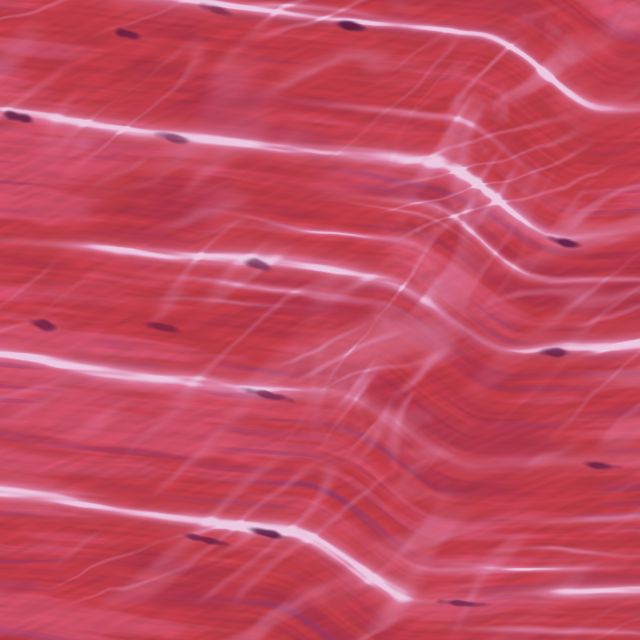
Give the GLSL for this texture, as a WebGL 2 fragment shader.

```glsl
#version 300 es
precision highp float;
// Stained muscle tissue: wavy red fibres, pale gaps, fine wrinkles and dark nuclei.

#define DEEP vec3(0.69, 0.205, 0.29)
#define RED vec3(0.75, 0.23, 0.28)
#define ROSE vec3(0.80, 0.30, 0.40)
#define PINK vec3(0.87, 0.52, 0.67)
#define PALE vec3(0.94, 0.82, 0.91)
#define VIOLET vec3(0.55, 0.21, 0.42)
#define NUCLEUS vec3(0.34, 0.09, 0.26)
#define GAPS 5
#define STRANDS 26
#define NUCLEI 15
#define WRINKLE_GAIN 0.55
#define GRAIN_GAIN 0.09

uniform vec2 u_resolution;
out vec4 fragColor;

float hash(vec2 p) {
    vec3 q = fract(p.xyx * 0.1031);
    q += dot(q, q.yzx + 33.33);
    return fract((q.x + q.y) * q.z);
}

float noise(vec2 p) {
    vec2 i = floor(p), f = fract(p);
    f = f * f * (3.0 - 2.0 * f);
    return mix(mix(hash(i), hash(i + vec2(1, 0)), f.x),
               mix(hash(i + vec2(0, 1)), hash(i + vec2(1, 1)), f.x), f.y);
}

float fbm(vec2 p) {
    float sum = 0.0, amp = 0.53;
    for (int i = 0; i < 4; i++) {
        sum += amp * noise(p);
        p = p * 2.03 + 17.3;
        amp *= 0.5;
    }
    return sum;
}

float bell(float x) { return exp(-x * x); }

// Line where the fibres buckle, leaning right with height
float kinkX(float y) { return 0.5 + 0.4 * y; }

// Height of a fibre relative to its left end
float flow(vec2 p) {
    float k = p.x - kinkX(p.y);
    return -0.1 * p.x - 0.1 * smoothstep(-0.13, 0.15, k) + 0.12 * max(k - 0.1, 0.0);
}

float gapHeight(float i, float x) {
    float jitter = 0.03 * (hash(vec2(i, 7.0)) - 0.5);
    return 0.225 + 0.2 * i + jitter + 0.035 * (noise(vec2(x * 4.5, i * 9.0 + 3.0)) - 0.5);
}

// Thin creases along a slanted direction
float creases(vec2 p, float slope, vec2 scale, float seed) {
    float bend = 0.07 * fbm(p * 5.0 + seed);
    vec2 q = vec2(p.x, p.y - slope * p.x + bend) * scale + seed;
    float ridge = 1.0 - abs(2.0 * noise(q) - 1.0);
    float patches = smoothstep(0.42, 0.75, noise(p * vec2(6.0, 9.0) + seed * 2.0));
    return smoothstep(0.76, 1.0, ridge) * patches;
}

void main() {
    vec2 p = gl_FragCoord.xy / u_resolution;
    vec2 fibre = vec2(p.x, p.y - flow(p) + 0.012 * (fbm(p * 6.0) - 0.5));
    float kink = bell((p.x - kinkX(p.y) + 0.05) / 0.1) * smoothstep(0.15, 0.4, p.y);

    // Red ground with lengthwise streaks
    float streak = fbm(fibre * vec2(4.0, 42.0));
    float blotch = fbm(fibre * vec2(3.0, 7.0) + 40.0);
    float tone = 0.5 * (streak + blotch) + 0.07 * (p.y - 0.5) - 0.05 * (p.x - 0.5);
    vec3 col = mix(DEEP, RED, smoothstep(0.34, 0.49, tone));
    col = mix(col, ROSE, smoothstep(0.51, 0.66, tone));

    // Fine slanted grain and violet threads
    float grain = noise(vec2(p.x * 26.0, (p.y - 0.4 * p.x) * 150.0))
                + noise(fibre * vec2(14.0, 190.0)) - 1.0;
    col *= 1.0 + GRAIN_GAIN * grain;
    float thread = smoothstep(0.68, 0.9, noise(fibre * vec2(5.0, 95.0) + 11.0));
    col = mix(col, VIOLET, 0.4 * thread * smoothstep(0.4, 0.65, blotch));

    // Long pale gaps between bundles
    float pale = 0.0;
    float fray = 0.55 + 0.75 * noise(fibre * vec2(16.0, 170.0) + 5.0);
    for (int n = 0; n < GAPS; n++) {
        float i = float(n);
        float d = fibre.y - gapHeight(i, p.x);
        float vary = noise(vec2(p.x * 5.0, i * 13.0 + 1.0));
        float width = 0.005 + 0.007 * vary;
        float strength = 0.25 + 0.8 * smoothstep(0.15, 0.65, noise(vec2(p.x * 4.0 + 8.0, i * 5.0)));
        pale += strength * (fray * bell(d / width) + 0.28 * bell(d / (width * 2.6)));
    }

    // Short strands, some pale and some violet
    for (int n = 0; n < STRANDS; n++) {
        float i = float(n);
        vec2 c = vec2(hash(vec2(i, 21.0)), 0.08 + 1.12 * hash(vec2(i, 34.0)));
        float size = hash(vec2(i, 55.0));
        vec2 d = fibre - c;
        d.y += 0.02 * (noise(vec2(p.x * 6.0, i * 3.0)) - 0.5);
        float body = bell(d.x / (0.07 + 0.09 * size)) * bell(d.y / (0.0025 + 0.0035 * size));
        if (n % 3 == 0) col = mix(col, VIOLET, 0.6 * body);
        else pale += (0.35 + 0.45 * size) * body * fray;
    }

    // Wrinkles, densest where the fibres buckle
    float wrinkle = 0.7 * creases(p, 0.35, vec2(4.0, 26.0), 3.0)
                  + (0.5 + 0.5 * kink) * creases(p, 0.8, vec2(5.0, 17.0), 19.0)
                  + 0.9 * kink * creases(p, 1.3, vec2(9.0, 20.0), 31.0);
    pale += WRINKLE_GAIN * wrinkle;
    pale += 0.3 * kink * smoothstep(0.55, 0.8, fbm(p * 18.0));
    col = mix(col, PINK, min(pale, 1.0));
    col = mix(col, PALE, 0.85 * smoothstep(0.75, 1.35, pale));

    // Spindle nuclei, mostly along the gaps
    for (int n = 0; n < NUCLEI; n++) {
        float i = float(n);
        float x = hash(vec2(i, 71.0));
        float loose = 0.1 + hash(vec2(i, 83.0));
        float beside = gapHeight(mod(i, float(GAPS)), x) - 0.008;
        float size = hash(vec2(i, 97.0));
        vec2 d = fibre - vec2(x, n % 3 == 0 ? loose : beside);
        d.y += 0.12 * d.x;
        float r = length(d / vec2(0.019 + 0.018 * size, 0.0085 - 0.003 * size));
        r += 0.5 * (noise(p * 70.0) - 0.5);
        col = mix(col, NUCLEUS, (0.55 + 0.35 * hash(vec2(i, 5.0))) * (1.0 - smoothstep(0.45, 1.25, r)));
    }

    fragColor = vec4(clamp(col, 0.0, 1.0), 1.0);
}
```
